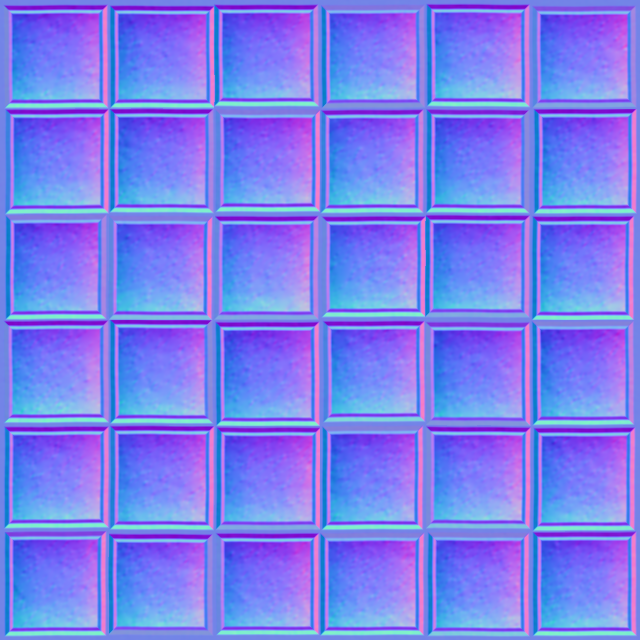
Write a three.js fragment shader that draws this texture map.

```glsl
// Normal map of a six by six grid of pillowed glass tiles.
// Each tile has an outer bevel, a reversed inner lip and a domed face; slopes
// from these and from scattered bumps are summed, then encoded as a colour.

varying vec2 vUv;

const float TILES = 6.0;
const float GRID_SCALE = 6.06;   // leaves a thin margin around the grid
const float BEVEL_END = 0.046;
const float LIP_END = 0.078;
const float SOFT = 0.014;
const vec3 WORN_GREY = vec3(0.52, 0.58, 0.77);
const vec3 JOINT_BLUE = vec3(0.43, 0.53, 0.87);

float hash(vec2 p) {
  return fract(sin(dot(p, vec2(127.1, 311.7))) * 4375.85);
}

vec2 hash2(vec2 p) {
  return vec2(hash(p), hash(p + 19.7));
}

float band(float d, float start, float end, float soft) {
  return smoothstep(start - soft, start + soft, d)
       * (1.0 - smoothstep(end - soft, end + soft, d));
}

// Slow bending of the grid lines from layered sines
vec2 waver(vec2 p) {
  return 0.003 * sin(p.yx * 2.3 + vec2(0.4, 2.1))
       + 0.0015 * sin(p.yx * 9.7 + p * 2.0);
}

// Slope of round bumps and dents scattered one per cell
vec2 bumpSlope(vec2 p) {
  vec2 cell = floor(p);
  vec2 slope = vec2(0.0);
  for (int j = -1; j <= 1; j++) {
    for (int i = -1; i <= 1; i++) {
      vec2 id = cell + vec2(float(i), float(j));
      vec2 away = p - id - hash2(id);
      float height = hash(id + 53.3) * 2.0 - 1.0;
      slope += away * height * exp(-5.0 * dot(away, away));
    }
  }
  return slope;
}

// Uneven glass: bumps drawn out along a diagonal, at two sizes
vec2 glassSlope(vec2 p) {
  vec2 diagonal = vec2(p.x + p.y, (p.y - p.x) * 1.4);
  vec2 slope = 0.7 * bumpSlope(diagonal * 6.0) + bumpSlope(diagonal * 12.0 + 7.3);
  return vec2(slope.x - slope.y, slope.x + slope.y);
}

// How crisp the bevel is on one side of a tile
float sideStrength(vec2 tile, vec2 side) {
  return mix(0.2, 1.0, smoothstep(0.05, 0.45, hash(tile + side * 0.37 + 4.1)));
}

// Domed face, steeper toward the rim and eased at the corners; q is -1 to 1
vec2 pillowSlope(vec2 q) {
  vec2 a = min(abs(q), 1.0);
  vec2 rise = vec2(0.66 * pow(a.x, 1.8), 0.64 * pow(a.y, 1.6));
  return sign(q) * rise / (1.0 + 0.35 * a.x * a.x * a.y * a.y);
}

// Steep slopes keep some extra blue
vec3 encodeNormal(vec2 slope) {
  slope /= max(1.0, length(slope) / 0.95);
  float up = sqrt(1.0 - 0.75 * dot(slope, slope));
  return vec3(0.495, 0.49, 0.485) + 0.5 * vec3(slope, up);
}

void main() {
  // Tile layout, with small shifts in place and size
  vec2 grid = (vUv - 0.5) * GRID_SCALE + 0.5 * TILES;
  vec2 bent = grid + waver(grid);
  vec2 tile = clamp(floor(bent), 0.0, TILES - 1.0);
  vec2 local = bent - tile - 0.5 - (hash2(tile + 2.9) - 0.5) * 0.022;
  vec2 halfSize = 0.486 + (hash2(tile + 8.3) - 0.5) * 0.02;

  // Distance inward from the nearest side, mitred at the corners
  vec2 inset = halfSize - abs(local);
  float d = min(inset.x, inset.y);
  float onX = smoothstep(-SOFT, SOFT, inset.y - inset.x);
  vec2 sideX = vec2(sign(local.x), 0.0);
  vec2 sideY = vec2(0.0, sign(local.y));
  vec2 outward = mix(sideY, sideX, onX);
  float strength = mix(sideStrength(tile, sideY), sideStrength(tile, sideX), onX);

  // Rim: bevel faces outward, lip faces back in
  float bevel = band(d, 0.0, BEVEL_END, SOFT);
  float lip = band(d, BEVEL_END, LIP_END, SOFT);
  float face = smoothstep(LIP_END - SOFT, LIP_END + SOFT, d);
  vec2 slope = outward * (0.9 * strength * bevel - mix(0.38, 0.62, strength) * lip);

  // Face: dome, slight tilt and grain
  vec2 tilt = (hash2(tile + 31.0) - 0.5) * 0.14 - vec2(0.03, 0.0);
  slope += face * (pillowSlope(local / (halfSize - LIP_END)) + tilt);
  slope.y = -slope.y;
  slope += glassSlope(grid) * mix(0.15, 0.38, face);

  // Dull grey where a bevel is worn, and a cooler joint between tiles
  vec3 color = encodeNormal(slope);
  float joint = 1.0 - smoothstep(-SOFT, SOFT, d);
  color = mix(color, WORN_GREY, 0.75 * bevel * (1.0 - strength));
  color = mix(color, JOINT_BLUE, 0.7 * joint);
  gl_FragColor = vec4(color, 1.0);
}
```
